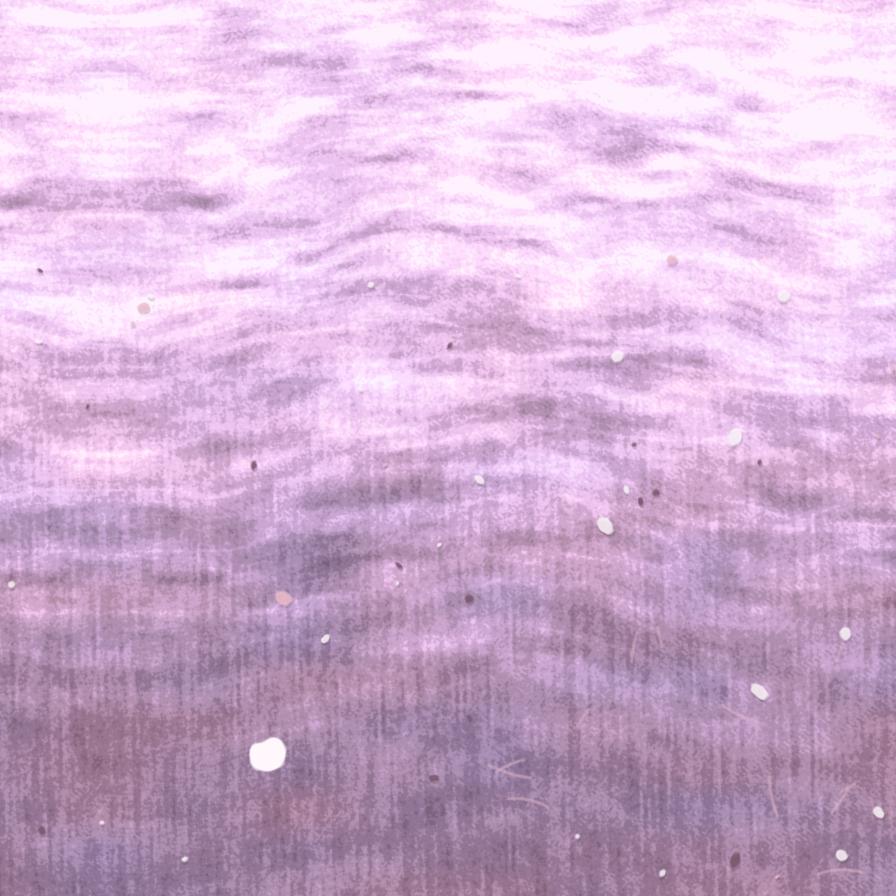
Reproduce this texture procedurally as a WebGL 1 fragment shader.

```glsl
precision highp float;

uniform vec2 u_resolution;

float hash(vec2 p) {
  return fract(sin(dot(p, vec2(127.1, 311.7))) * 43758.5453);
}

float noise(vec2 p) {
  vec2 cell = floor(p);
  vec2 f = fract(p);
  f = f * f * (3.0 - 2.0 * f);
  float low = mix(hash(cell), hash(cell + vec2(1.0, 0.0)), f.x);
  float high = mix(hash(cell + vec2(0.0, 1.0)), hash(cell + 1.0), f.x);
  return mix(low, high, f.y);
}

float fbm(vec2 p) {
  float sum = 0.0;
  float weight = 0.53;
  for (int i = 0; i < 4; i++) {
    sum += weight * noise(p);
    p = mat2(0.995, 0.1, -0.1, 0.995) * p * 1.93 + vec2(17.3, 9.1);
    weight *= 0.53;
  }
  return sum;
}

float ridge(vec2 p) {
  float r = 1.0 - abs(2.0 * noise(p) - 1.0);
  return r * r * r;
}

// Lilac ramp from wet sand to glare
vec3 waterColor(float tone) {
  vec3 c = mix(vec3(0.49, 0.38, 0.48), vec3(0.58, 0.46, 0.58), smoothstep(-0.1, 0.1, tone));
  c = mix(c, vec3(0.69, 0.56, 0.69), smoothstep(0.1, 0.28, tone));
  c = mix(c, vec3(0.80, 0.65, 0.81), smoothstep(0.28, 0.47, tone));
  c = mix(c, vec3(0.93, 0.77, 0.94), smoothstep(0.47, 0.66, tone));
  c = mix(c, vec3(0.99, 0.86, 0.99), smoothstep(0.66, 0.83, tone));
  return mix(c, vec3(1.0, 0.95, 1.0), smoothstep(0.83, 1.0, tone));
}

// Ripples mirrored about a line at the left, finer with distance
float ripples(vec2 uv) {
  float side = sqrt(pow(uv.x - 0.12, 2.0) + 0.0006);
  float bend = -0.035 * cos(side * 8.0) * (1.0 - 0.7 * uv.y);
  float y = uv.y - bend + 0.03 * (noise(vec2(side * 6.0, uv.y * 8.0)) - 0.5);
  y += 0.012 * (noise(vec2(side * 17.0, uv.y * 25.0)) - 0.5);
  vec2 p = vec2((side - 0.4) * (5.0 + 6.0 * uv.y), 14.0 * y + 14.0 * y * y);
  float swell = fbm(p) - 0.52;
  float chop = fbm(p * vec2(1.8, 1.7) + 40.0) - 0.52;
  float crest = ridge(p * vec2(0.6, 0.9) + 71.0) - 0.25;
  float thinCrest = ridge(p * vec2(1.4, 1.7) + 23.0) - 0.25;
  float strength = 0.4 + 0.6 * smoothstep(0.1, 0.5, uv.y);
  return strength * (0.6 * swell + 0.68 * chop + 0.13 * crest + 0.13 * thinCrest);
}

// Rotated noise keeps the grain free of a visible grid
float grain(vec2 uv) {
  vec2 q = mat2(0.8, 0.6, -0.6, 0.8) * uv;
  return 0.6 * noise(q * 400.0) + 0.4 * noise(q.yx * 210.0 + 31.0) - 0.5;
}

float pebble(vec2 p, float radius, float seed) {
  float angle = 6.283 * hash(vec2(seed, 5.0));
  float c = cos(angle);
  float s = sin(angle);
  vec2 q = mat2(c, -s, s, c) * p;
  q.x *= 1.0 + 0.8 * hash(vec2(seed, 6.0));
  float lumps = 0.3 * radius * (noise(q * 1.6 / radius + seed * 7.0) - 0.5);
  return 1.0 - smoothstep(-0.002, 0.002, length(q) - radius + lumps);
}

float twig(vec2 p, float halfLength, float angle, float curve) {
  vec2 q = vec2(dot(p, vec2(cos(angle), sin(angle))), dot(p, vec2(-sin(angle), cos(angle))));
  q.y += curve * q.x * q.x;
  float d = length(vec2(max(abs(q.x) - halfLength, 0.0), q.y));
  return 1.0 - smoothstep(0.0004, 0.003, d);
}

void main() {
  vec2 uv = gl_FragCoord.xy / u_resolution;

  // Light falling off toward the near shore
  float tone = mix(0.16, 0.85, smoothstep(-0.02, 1.0, uv.y + 0.06 * (uv.x - 0.5)));
  tone += 0.1 * (fbm(uv * vec2(3.0, 5.0) + 3.0) - 0.5) + ripples(uv);

  // Vertical streaks and fine grain
  float near = 1.0 - smoothstep(0.2, 0.9, uv.y);
  float streaks = noise(vec2(uv.x * 230.0 + 3.0 * uv.y, uv.y * 22.0)) - 0.5;
  tone += (0.05 + 0.17 * near) * streaks + 0.3 * grain(uv);
  vec3 color = waterColor(tone);
  float tint = noise(uv * vec2(9.0, 21.0) + 90.0) - 0.5;
  color += vec3(0.04, 0.0, -0.03) * tint * (0.3 + near);

  // Twigs gathered near the shore
  for (int i = 0; i < 12; i++) {
    float seed = float(i) + 1.0;
    vec2 spot = vec2(0.5 + 0.5 * hash(vec2(seed, 11.0)), 0.3 * hash(vec2(seed, 12.0)));
    float halfLength = mix(0.008, 0.026, hash(vec2(seed, 13.0)));
    float angle = 3.1416 * hash(vec2(seed, 14.0));
    float mask = twig(uv - spot, halfLength, angle, 16.0 * (hash(vec2(seed, 15.0)) - 0.5));
    color = mix(color, vec3(0.88, 0.71, 0.79), 0.5 * mask);
  }

  // Shells, pink stones and dark flecks
  for (int i = 0; i < 46; i++) {
    float seed = float(i) + 1.0;
    float kind = hash(vec2(seed, 23.0));
    vec2 spot = vec2(hash(vec2(seed, 21.0)), 0.02 + 0.72 * hash(vec2(seed, 22.0)));
    float radius = mix(0.0025, 0.012, pow(hash(vec2(seed, 24.0)), 2.5));
    vec3 stone = mix(vec3(0.99, 0.96, 0.98), vec3(0.93, 0.74, 0.80), step(0.55, kind));
    stone = mix(stone, vec3(0.48, 0.34, 0.42), step(0.75, kind));
    float shade = pebble(uv - spot + vec2(-0.001, 0.003), radius, seed);
    color = mix(color, color * 0.75, 0.6 * shade);
    color = mix(color, stone, 0.85 * pebble(uv - spot, radius, seed));
  }
  color = mix(color, vec3(1.0, 0.97, 0.99), pebble(uv - vec2(0.3, 0.157), 0.021, 3.0));

  gl_FragColor = vec4(clamp(color, 0.0, 1.0), 1.0);
}
```
